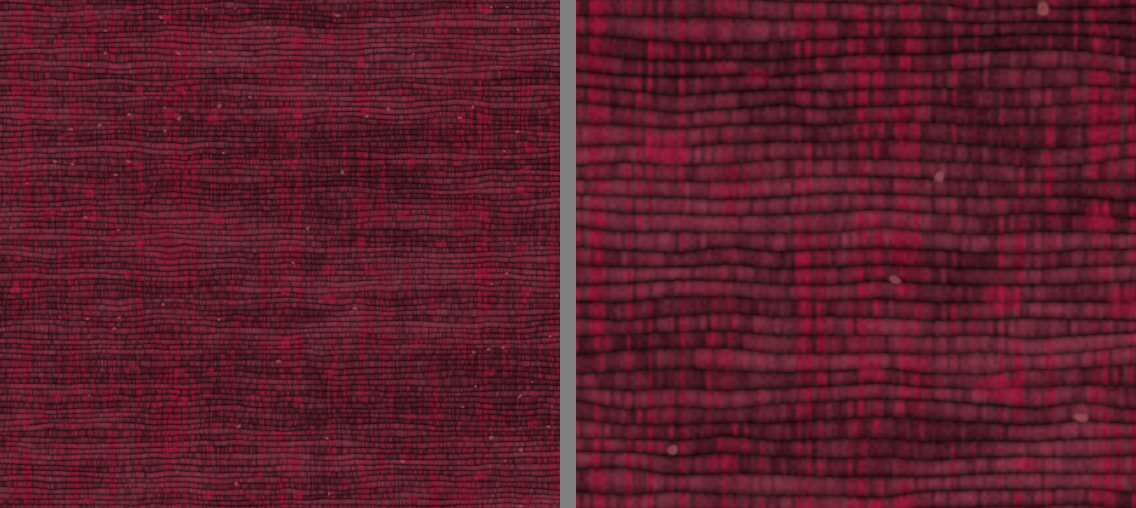
Left, the full canvas; right, a detail of the centre.
This texture is drawn by a WebGL 1 fragment shader. Its source:

```glsl
precision highp float;
uniform vec2 u_resolution;

#define RIBS 88.0
#define THREADS 290.0
#define WAVE 0.8
#define GROOVE 0.56
#define BROWN vec3(0.31, 0.098, 0.145)
#define PINK vec3(0.50, 0.195, 0.268)
#define RED vec3(0.53, 0.07, 0.185)
#define FLECK vec3(0.66, 0.36, 0.38)

float hash(vec2 p) {
  return fract(sin(dot(p, vec2(127.1, 311.7))) * 43758.5453);
}

float noise(vec2 p) {
  vec2 i = floor(p);
  vec2 f = fract(p);
  f = f * f * (3.0 - 2.0 * f);
  float low = mix(hash(i), hash(i + vec2(1.0, 0.0)), f.x);
  float high = mix(hash(i + vec2(0.0, 1.0)), hash(i + vec2(1.0, 1.0)), f.x);
  return mix(low, high, f.y);
}

// Soft oval in a random share of the grid cells
float spots(vec2 p, vec2 grid, float share, float size) {
  vec2 cell = floor(p * grid);
  vec2 jitter = vec2(hash(cell + 3.1), hash(cell + 8.7));
  vec2 center = 0.5 + 0.45 * (jitter - 0.5);
  float radius = size * (0.55 + 0.45 * hash(cell + 5.3));
  float d = length(fract(p * grid) - center) / radius;
  return step(hash(cell + 1.9), share) * (1.0 - smoothstep(0.45, 1.0, d));
}

vec3 cloth(vec2 p) {
  // Wavy ribs of uneven thickness
  float bend = WAVE * noise(p * vec2(9.0, 30.0))
             + 0.36 * noise(p * vec2(30.0, 50.0) + 17.0);
  float rib = p.y * RIBS + bend;
  float row = floor(rib);
  float across = fract(rib);

  // Fine upright threads, partly continuous from rib to rib
  float sway = p.x + 0.003 * noise(p * vec2(8.0, 14.0));
  float strand = noise(vec2(sway * THREADS, 5.0 + floor(p.y * 7.0) * 0.0));
  float stitch = noise(vec2(sway * THREADS, row * 3.0 + 40.0));

  // Long streaks and broad clouds of dye
  float streak = noise(vec2(p.x * 7.0 + row * 3.7, row * 5.0));
  float cloud = noise(p * vec2(3.0, 11.0) + 6.0);
  float patches = noise(p * vec2(24.0, 40.0) + 31.0);
  float tone = 0.34 * streak + 0.28 * cloud + 0.2 * stitch + 0.18 * patches;
  vec3 color = mix(BROWN, PINK, smoothstep(0.22, 0.80, tone));
  float redness = 0.45 * strand + 0.25 * stitch
                + 0.3 * noise(p * vec2(40.0, 22.0) + 70.0);
  color = mix(color, RED, 0.85 * smoothstep(0.46, 0.80, redness));

  // Slubs and pale flecks
  vec2 rough = p + 0.007 * vec2(noise(p * 70.0), noise(p * 70.0 + 9.0));
  float slub = spots(rough, vec2(13.0, 20.0), 0.32, 0.24);
  float fleck = spots(rough + 0.37, vec2(34.0, 46.0), 0.025, 0.22);
  color = mix(color, RED * 1.08 + 0.03 * patches, 0.7 * slub);

  // Rounded rib lit from above, with dark grooves
  float edge = abs(across * 2.0 - 1.0);
  float crown = 1.0 - pow(edge, 2.4);
  float depth = GROOVE * (0.7 + 0.5 * noise(p * vec2(14.0, 60.0) + 50.0));
  float shade = 1.03 - depth * (1.0 - crown) * (1.0 - 0.55 * slub);
  shade += 0.22 * crown * (across - 0.5);
  shade *= 0.76 + 0.20 * stitch + 0.16 * strand;
  color *= shade;
  color = mix(color, FLECK, 0.65 * fleck);

  // Fibre grain
  return color + 0.05 * (noise(p * vec2(420.0, 380.0)) - 0.5);
}

void main() {
  // Four samples per pixel smooth the rib edges
  vec3 sum = vec3(0.0);
  for (int i = 0; i < 4; i++) {
    float n = float(i);
    vec2 offset = 0.5 * vec2(mod(n, 2.0), floor(n / 2.0)) - 0.25;
    sum += cloth((gl_FragCoord.xy + offset) / u_resolution.y);
  }
  gl_FragColor = vec4(sum / 4.0, 1.0);
}
```
